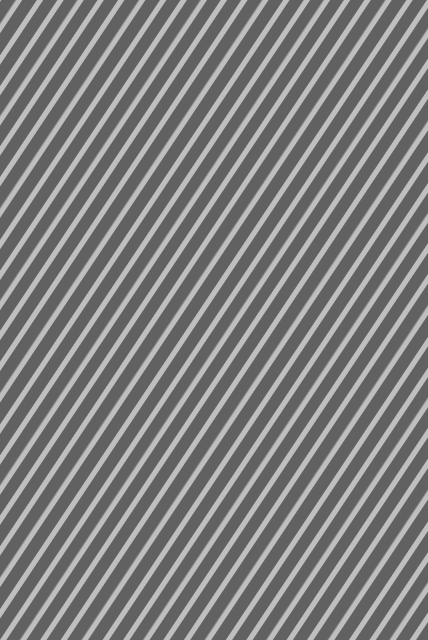
A Shadertoy shader for this pattern:

```glsl
// Light diagonal pinstripes on dark grey, about 21 across and 21 down.

const float TAU = 6.2831853;

// Coverage of an edge: signed distance inside the shape over its blur width
float edgeCoverage(float inside, float blur) {
    return clamp(0.5 + inside / blur, 0.0, 1.0);
}

// Coverage of the stripes at phase s, where whole numbers are stripe centres
float stripeCoverage(float s, float pixel) {
    float index = round(s);

    // Slight uneven spacing that recurs every six stripes
    float offset = s - index - 0.025 * sin(TAU * index / 6.0);

    // Every third stripe has a softer upper-left edge
    float isSoft = 1.0 - step(0.5, mod(index, 3.0));
    float halfWidth = 0.155;
    float upperLeft = edgeCoverage(offset + halfWidth, pixel + 0.06 * isSoft);
    float lowerRight = edgeCoverage(halfWidth - offset, pixel);
    return upperLeft * lowerRight;
}

void mainImage(out vec4 fragColor, in vec2 fragCoord) {
    vec2 uv = fragCoord / iResolution.xy;
    vec2 repeats = vec2(20.85, 20.8);

    // Phase grows rightward and downward, so stripes rise to the right
    float s = dot(vec2(uv.x, 1.0 - uv.y), repeats) - 0.93;
    float pixel = length(repeats / iResolution.xy);

    vec3 ground = vec3(0.38);
    vec3 stripe = vec3(0.75);
    fragColor = vec4(mix(ground, stripe, stripeCoverage(s, pixel)), 1.0);
}
```
